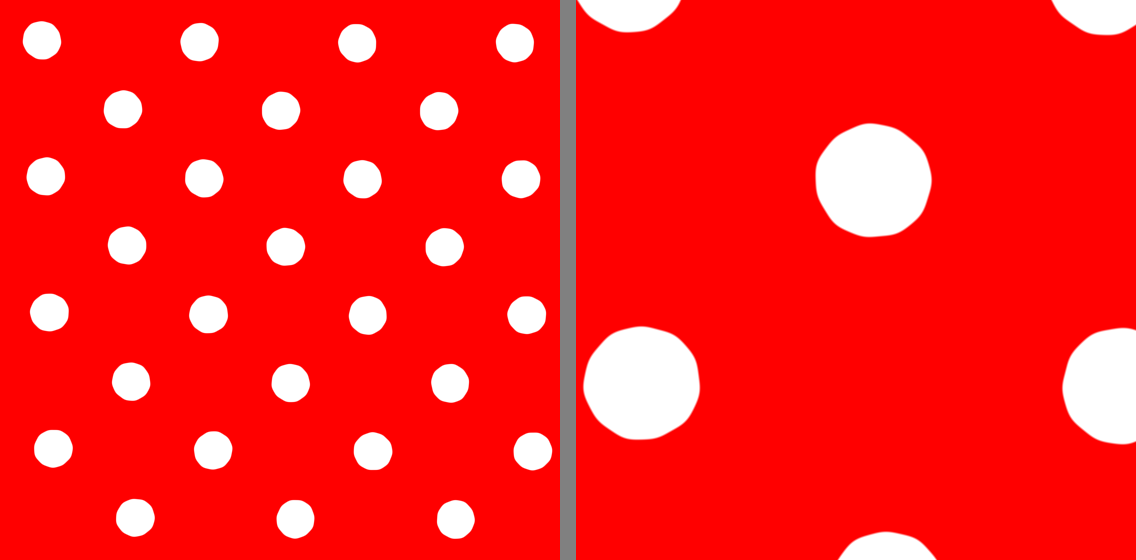
Left, the full canvas; right, a detail of the centre.
Reproduce this pattern procedurally as a Shadertoy shader.

```glsl
// White polka dots on pure red: eight staggered rows of four and three dots.
// A loop places each dot on a slightly skewed, spreading lattice; layered
// sines around the rim give every dot its own hand-cut outline.

const vec3 RED = vec3(1.0, 0.0, 0.0);
const vec3 WHITE = vec3(1.0);
const int ROWS = 8;
const int COLUMNS = 4;
const float RADIUS = 0.0341;
const float WOBBLE = 0.00045;

float hash(vec2 cell) {
    return fract(sin(dot(cell, vec2(127.1, 311.7))) * 4375.85);
}

// Dot centre, measured from the upper left; odd rows shift by half a step.
vec2 dotCentre(float column, float row) {
    float u = column + 0.5 * mod(row, 2.0);
    float x = 0.0749 + 0.2816 * u + row * (0.0034 + 0.00063 * u);
    float y = 0.0720 + 0.1215 * row + u * (0.0043 - 0.0009 * u);
    return vec2(x, y);
}

// Uneven rim: a few whole-numbered waves with phases set by the seed.
float rimWobble(float angle, float seed) {
    float phase = 6.2832 * seed;
    return sin(2.0 * angle + phase)
         + 0.6 * sin(5.0 * angle + 3.0 * phase)
         + 0.5 * sin(11.0 * angle + 7.0 * phase);
}

// Signed distance to a roughly cut disc.
float roughDisc(vec2 offset, float radius, float wobble, float seed) {
    float angle = atan(offset.y, offset.x + 1e-6);
    return length(offset) - radius - wobble * rimWobble(angle, seed);
}

void mainImage(out vec4 fragColor, in vec2 fragCoord) {
    vec2 p = fragCoord / iResolution.y;
    p.y = 1.0 - p.y;

    // Nearest dot edge
    float edge = 1.0;
    for (int row = 0; row < ROWS; row++) {
        for (int column = 0; column < COLUMNS; column++) {
            vec2 cell = vec2(float(column), float(row));
            vec2 offset = p - dotCentre(cell.x, cell.y);
            edge = min(edge, roughDisc(offset, RADIUS, WOBBLE, hash(cell)));
        }
    }

    // Smoothed rim
    float soft = max(0.8 / iResolution.y, 0.0008);
    float cover = 1.0 - smoothstep(-soft, soft, edge);
    fragColor = vec4(mix(RED, WHITE, cover), 1.0);
}
```
